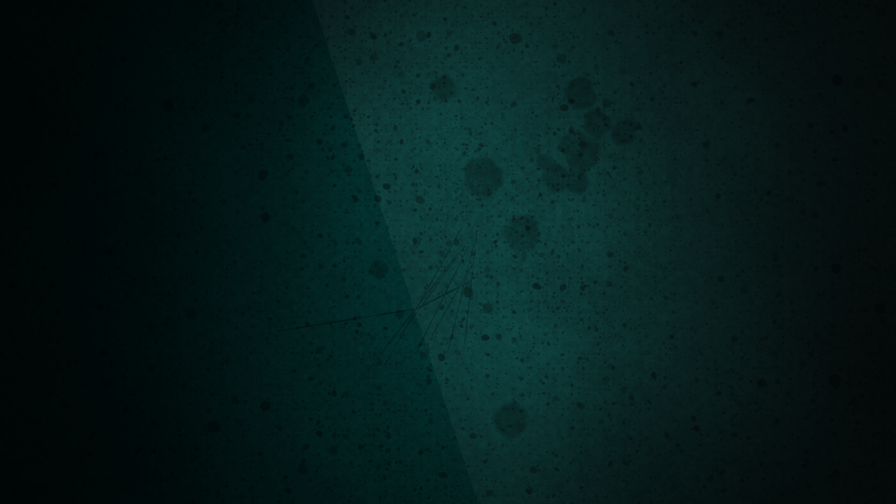
Write a Shadertoy shader that draws this background.

```glsl
const vec3 BASE = vec3(0.000, 0.022, 0.022);
const vec3 TEAL = vec3(0.012, 0.205, 0.198);
const vec3 VEIL = vec3(0.046, 0.046, 0.043);

float hash(vec2 p) {
    return fract(sin(dot(p, vec2(127.1, 311.7))) * 43758.5453);
}

float noise(vec2 p) {
    vec2 i = floor(p), f = fract(p);
    f = f * f * (3.0 - 2.0 * f);
    return mix(mix(hash(i), hash(i + vec2(1, 0)), f.x),
               mix(hash(i + vec2(0, 1)), hash(i + vec2(1, 1)), f.x), f.y);
}

float fbm(vec2 p) {
    float sum = 0.0, amp = 0.5;
    for (int i = 0; i < 5; i++) {
        sum += amp * noise(p);
        p = mat2(1.6, 1.2, -1.2, 1.6) * p + 7.3;
        amp *= 0.5;
    }
    return sum;
}

float disc(vec2 p, vec2 center, float radius, float blur) {
    return 1.0 - smoothstep(-blur, blur, length(p - center) - radius);
}

// Round mark with a ragged rim and mottled inside
float stain(vec2 p, vec2 center, float radius, float blur) {
    float rim = radius * (0.75 + 0.5 * fbm(p * 45.0));
    return disc(p, center, rim, blur) * (0.65 + 0.5 * noise(p * 90.0));
}

// One randomly sized dot per grid cell, kept inside its cell
float specks(vec2 p, float cells, float density, float blur) {
    vec2 g = p * cells, id = floor(g);
    vec2 center = 0.3 + 0.4 * vec2(hash(id + 3.1), hash(id + 8.7));
    float radius = mix(0.06, 0.26, pow(hash(id + 5.3), 2.0));
    return step(hash(id), density) * disc(fract(g), center, radius, blur * cells)
         * (0.4 + 0.6 * hash(id + 1.9));
}

float scratch(vec2 p, vec2 a, vec2 b, float width, float blur) {
    vec2 d = b - a;
    float t = clamp(dot(p - a, d) / dot(d, d), 0.0, 1.0);
    float dist = length(p - a - d * t);
    return (1.0 - smoothstep(width, width + blur, dist)) * (0.4 + 0.6 * noise(p * 60.0));
}

// Soft elliptical spot, 1 at its center
float glow(vec2 p, vec2 center, vec2 size) {
    vec2 d = (p - center) / size;
    return exp(-dot(d, d));
}

void mainImage(out vec4 fragColor, in vec2 fragCoord) {
    vec2 p = fragCoord / iResolution.y;
    float px = 1.0 / iResolution.y;

    // Teal light and the pale panel right of the slanted edge
    float light = glow(p, vec2(0.93, 0.51), vec2(0.47, 0.60));
    float edge = mix(0.949, 0.620, p.y);
    float panel = smoothstep(-px, px, p.x - edge);
    float fade = mix(0.25, 1.0, glow(p, vec2(0.95, 0.58), vec2(0.60, 0.65)));
    vec3 color = BASE + TEAL * light + VEIL * panel * fade;

    // Broad clouds and fine grain
    float clouds = fbm(p * 4.0 + 2.0);
    float grain = noise(p * 240.0) + noise(p * 110.0) - 1.0;
    color *= 0.78 + 0.40 * clouds + 0.13 * grain;

    // Scattered specks, denser in the worn areas
    vec2 bent = p + 0.006 * vec2(noise(p * 70.0), noise(p * 70.0 + 19.0));
    float worn = smoothstep(0.35, 0.65, fbm(p * 5.0 + 11.0));
    worn = max(worn, glow(p, vec2(1.16, 0.69), vec2(0.15)));
    float dirt = 0.0;
    for (int i = 0; i < 4; i++) {
        float cells = 22.0 * pow(1.65, float(i));
        float density = 0.10 + 0.08 * float(i) + 0.25 * worn;
        dirt = max(dirt, specks(bent + 0.37 * float(i), cells, density, px) * 0.42);
    }

    // Large stains
    float marks = stain(p, vec2(0.96, 0.65), 0.039, 0.006);
    marks = max(marks, stain(p, vec2(1.153, 0.813), 0.031, 0.005));
    marks = max(marks, stain(p, vec2(1.037, 0.537), 0.035, 0.008));
    marks = max(marks, stain(p, vec2(0.88, 0.826), 0.024, 0.006));
    marks = max(marks, stain(p, vec2(1.014, 0.167), 0.034, 0.009));
    marks = max(marks, stain(p, vec2(0.752, 0.465), 0.018, 0.003));

    // Cluster of blots on the upper right
    for (int i = 0; i < 9; i++) {
        vec2 seed = vec2(float(i), 4.0);
        vec2 offset = vec2(hash(seed), hash(seed + 9.0)) - 0.5;
        float radius = mix(0.014, 0.036, hash(seed + 5.0));
        marks = max(marks, stain(p, vec2(1.18, 0.69) + offset * vec2(0.20, 0.15), radius, 0.006));
    }

    // One long bent scratch and a fan of thin upright ones
    vec2 bend = vec2(0.826, 0.387);
    float lines = scratch(p, vec2(0.55, 0.343), bend, 0.0004, px);
    lines = max(lines, scratch(p, bend, vec2(0.935, 0.443), 0.0004, px));
    for (int i = 0; i < 7; i++) {
        float k = float(i);
        vec2 foot = vec2(0.73 + 0.032 * k, 0.25 + 0.09 * hash(vec2(k, 2.0)));
        vec2 tip = vec2(0.91 + 0.006 * k, 0.46 + 0.09 * hash(vec2(k, 6.0)));
        lines = max(lines, 0.7 * scratch(p, foot, tip, 0.0002, px));
    }

    color *= (1.0 - dirt) * (1.0 - 0.26 * marks) * (1.0 - 0.45 * lines);
    fragColor = vec4(max(color, 0.0), 1.0);
}
```
